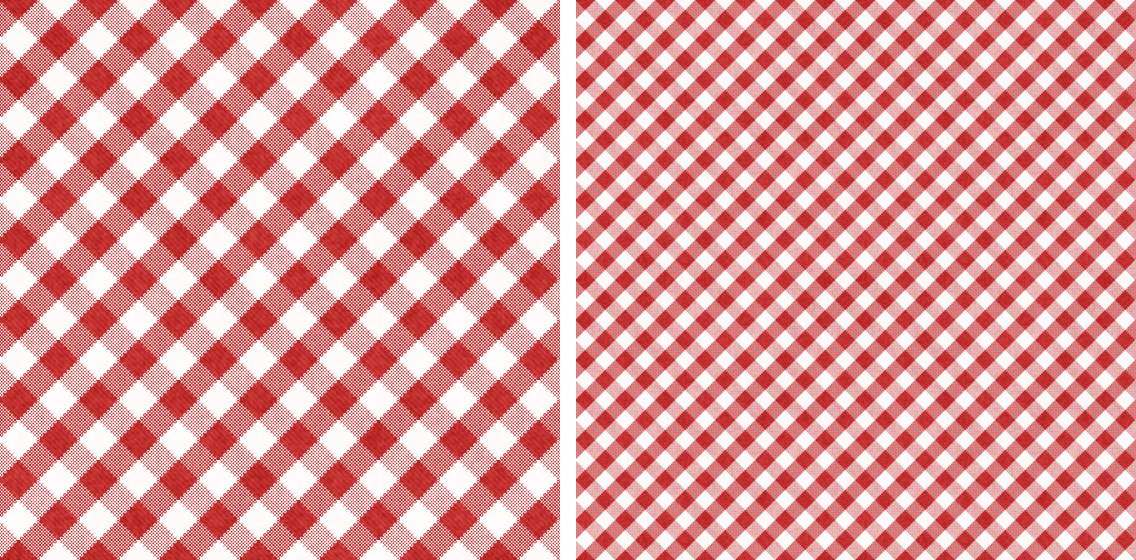
Left: one tile. Right: repeated 2 by 2.
This pattern is drawn by a WebGL 1 fragment shader. Its source:

```glsl
precision highp float;

uniform vec2 u_resolution;

#define REPEATS 7.0
#define THREADS 168.0
#define TWILL 96.0
#define DOT_LEVEL 0.15
#define WEAR 0.05
#define GRAIN 0.04
#define RED vec3(0.755, 0.185, 0.185)
#define WHITE vec3(0.993, 0.983, 0.982)
#define SAMPLES 4
#define TAU 6.2831853

float hash(vec2 p) {
  vec3 q = fract(p.xyx * vec3(0.1031, 0.1030, 0.0973));
  q += dot(q, q.yzx + 33.33);
  return fract((q.x + q.y) * q.z);
}

// Value noise that wraps after a whole number of cells
float wrapNoise(vec2 uv, float cells) {
  vec2 p = uv * cells;
  vec2 i = floor(p);
  vec2 f = p - i;
  f = f * f * (3.0 - 2.0 * f);
  vec2 a = mod(i, cells);
  vec2 b = mod(i + 1.0, cells);
  return mix(mix(hash(a), hash(vec2(b.x, a.y)), f.x),
             mix(hash(vec2(a.x, b.y)), hash(b), f.x), f.y);
}

// Dyed bands running down-right (x) and up-right (y), stepped by thread
vec2 diagonalBands(vec2 uv) {
  vec2 knot = (floor(uv * THREADS) + 0.5) / THREADS;
  vec2 phase = REPEATS * vec2(knot.x + knot.y, knot.x - knot.y);
  phase += 0.5 * REPEATS / THREADS;
  return step(fract(phase), vec2(0.5));
}

// Share of red dye: solid, white-dotted, red-dotted or bare cloth
float dyeAmount(vec2 uv, float dotLevel) {
  vec2 band = diagonalBands(uv);
  vec2 wave = cos(TAU * THREADS * uv);
  float dots = smoothstep(-0.08, 0.08, wave.x * wave.y - dotLevel);
  float mixed = mix(dots, 1.0 - dots, band.y);
  return mix(mixed, band.x, 1.0 - abs(band.x - band.y));
}

void main() {
  vec2 uv = gl_FragCoord.xy / u_resolution;

  // Uneven dye and fibre
  float cloud = wrapNoise(uv, 9.0) * 0.6 + wrapNoise(uv, 31.0) * 0.4 - 0.5;
  float fibre = wrapNoise(uv, 256.0) - 0.5;
  float slub = wrapNoise(uv, 120.0) - 0.5;
  float dotLevel = DOT_LEVEL + 0.12 * slub + 0.1 * cloud;

  // Averaged weave for smooth edges
  float dye = 0.0;
  float twill = 0.0;
  for (int j = 0; j < SAMPLES; j++) {
    for (int i = 0; i < SAMPLES; i++) {
      vec2 offset = (vec2(float(i), float(j)) + 0.5) / float(SAMPLES) - 0.5;
      vec2 p = uv + offset / u_resolution;
      dye += dyeAmount(p, dotLevel);
      twill += cos(TAU * TWILL * (p.x + p.y));
    }
  }
  float total = float(SAMPLES * SAMPLES);
  dye /= total;
  twill /= total;

  // Twill ridges and faded fibres on the dyed cloth
  vec3 red = RED + vec3(0.025, 0.03, 0.03) * twill;
  red += 2.0 * GRAIN * fibre + WEAR * (cloud + slub);
  vec3 white = WHITE + vec3(0.6, 1.0, 1.0) * (0.5 * GRAIN * fibre + 0.3 * WEAR * cloud);

  gl_FragColor = vec4(clamp(mix(white, red, dye), 0.0, 1.0), 1.0);
}
```
